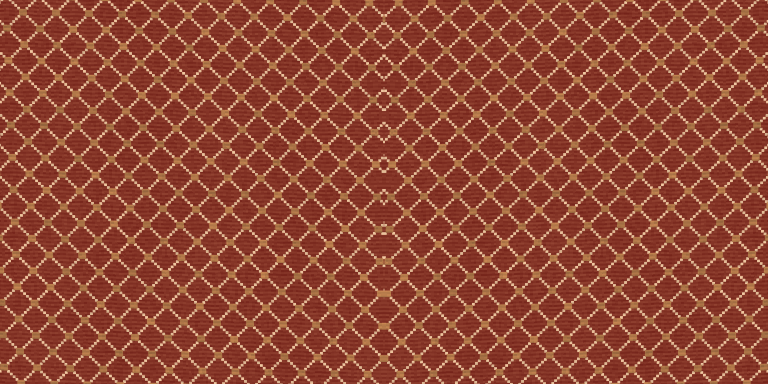
Write a Shadertoy shader that draws this pattern.

```glsl
// Ribbed red cloth with a diamond trellis of cream beads and gold knots.
// A slightly slanted lattice is mirrored about the vertical centre line;
// knots and beads are rounded boxes over a base of sine ribs and hashed grain.

// Lengths are fractions of the canvas height.
const vec2 PERIOD = vec2(0.0860, 0.0841);    // width and height of a diamond
const vec2 ANCHOR = vec2(-0.018, 0.513);     // one knot, from the top centre
const vec2 SLANT = vec2(0.040, 0.020);       // drift of columns and rows
const vec2 KNOT_HALF = vec2(0.0102, 0.0088);
const vec2 BEAD_HALF = vec2(0.0037, 0.0035);
const float BEADS = 4.0;                     // beads on each diamond side
const float BEAD_STEP = 0.165;               // spacing as a part of a side
const float RIBS = 8.0;                      // ribs per diamond height
const float GRAIN = 0.45;

const vec3 RED_DARK = vec3(0.47, 0.15, 0.11);
const vec3 RED_LIGHT = vec3(0.58, 0.27, 0.20);
const vec3 GOLD = vec3(0.68, 0.46, 0.28);
const vec3 CREAM = vec3(0.93, 0.77, 0.62);
const float TAU = 6.2831853;

float hash(vec2 p) {
    return fract(sin(dot(p, vec2(127.1, 311.7))) * 43758.5);
}

float roundedBox(vec2 p, vec2 halfSize, float radius) {
    vec2 q = abs(p) - halfSize + radius;
    return length(max(q, 0.0)) + min(max(q.x, q.y), 0.0) - radius;
}

float coverage(float dist, float pixel) {
    return 1.0 - smoothstep(-0.6 * pixel, 0.6 * pixel, dist);
}

// Diagonal lattice coordinates, with knots at integers, back to canvas units.
vec2 toCanvas(vec2 d) {
    return 0.5 * PERIOD * vec2(d.x + d.y, d.x - d.y);
}

// Centre of the nearest bead on the sides that run along the first axis.
vec2 nearestBead(vec2 d) {
    float middle = 0.5 * (BEADS - 1.0);
    float k = round((fract(d.x) - 0.5) / BEAD_STEP + middle);
    k = clamp(k, 0.0, BEADS - 1.0);
    return vec2(floor(d.x) + 0.5 + (k - middle) * BEAD_STEP, round(d.y));
}

float beadDistance(vec2 d) {
    return roundedBox(toCanvas(d - nearestBead(d)), BEAD_HALF, 0.0015);
}

void mainImage(out vec4 fragColor, in vec2 fragCoord) {
    float pixel = 1.0 / iResolution.y;
    vec2 p = fragCoord * pixel;
    float centre = 0.5 * iResolution.x * pixel;

    // Mirror the halves and measure downwards, then apply the slant.
    vec2 q = vec2(-abs(p.x - centre), 1.0 - p.y) - ANCHOR;
    vec2 g = (q - SLANT * q.yx) / PERIOD;
    vec2 d = vec2(g.x + g.y, g.x - g.y);

    // Woven ground: ribs, thread grain and slow uneven dye.
    float rib = sin(TAU * RIBS * g.y + 0.4 * sin(9.0 * g.x));
    float grain = hash(floor(g * RIBS * vec2(1.5, 2.0))) - 0.5;
    float dye = sin(1.3 * g.x + 2.0 * sin(0.7 * g.y)) * sin(0.9 * g.y);
    float tone = 0.42 + 0.28 * rib + GRAIN * grain + 0.05 * dye;
    vec3 color = mix(RED_DARK, RED_LIGHT, tone);

    // Cream beads along both diagonals.
    float beads = min(beadDistance(d), beadDistance(d.yx));
    float beadTone = 0.96 + 0.12 * grain;
    color = mix(color, CREAM * beadTone, coverage(beads, pixel));

    // Gold knots at the crossings, each a little different.
    vec2 knot = round(d);
    float knotTone = 0.94 + 0.12 * hash(knot) + 0.06 * rib + 0.10 * grain;
    float knots = roundedBox(toCanvas(d - knot), KNOT_HALF, 0.003);
    color = mix(color, GOLD * knotTone, coverage(knots, pixel));

    fragColor = vec4(color, 1.0);
}
```
